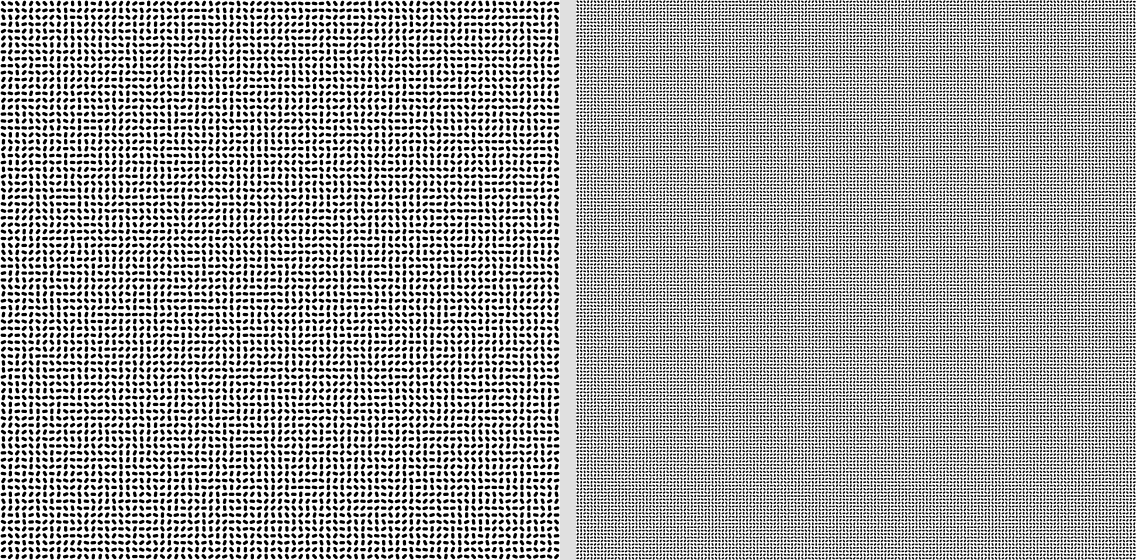
Left: one tile. Right: repeated 2 by 2.
This pattern is drawn by a Shadertoy shader. Its source:

```glsl
// Square grid of short black rounded dashes, each turned to a random angle, on white.

const float REPEATS = 81.0;       // cells across and down
const float DASH_RADIUS = 0.235;  // half thickness, in cells
const float DASH_REACH = 0.17;    // half length of the core segment, in cells
const vec3 PAPER = vec3(1.0);
const vec3 INK = vec3(0.0);
const float PI = 3.14159;

float hash(vec2 p) {
    return fract(sin(dot(p, vec2(127.1, 311.7))) * 43758.5453);
}

// Signed distance to a capsule centred on the origin, lying along the given direction
float capsule(vec2 p, vec2 direction, float reach, float radius) {
    float along = clamp(dot(p, direction), -reach, reach);
    return length(p - direction * along) - radius;
}

void mainImage(out vec4 fragColor, in vec2 fragCoord) {
    vec2 grid = fragCoord / iResolution.xy * REPEATS;
    vec2 cell = mod(floor(grid), REPEATS);
    vec2 local = fract(grid) - 0.5;

    // One random turn per cell; a dash is the same after half a turn
    float angle = PI * hash(cell);
    float dist = capsule(local, vec2(cos(angle), sin(angle)), DASH_REACH, DASH_RADIUS);

    // Edge softened over one pixel, measured in cells
    float pixel = REPEATS / min(iResolution.x, iResolution.y);
    float coverage = clamp(0.5 - dist / pixel, 0.0, 1.0);

    fragColor = vec4(mix(PAPER, INK, coverage), 1.0);
}
```
